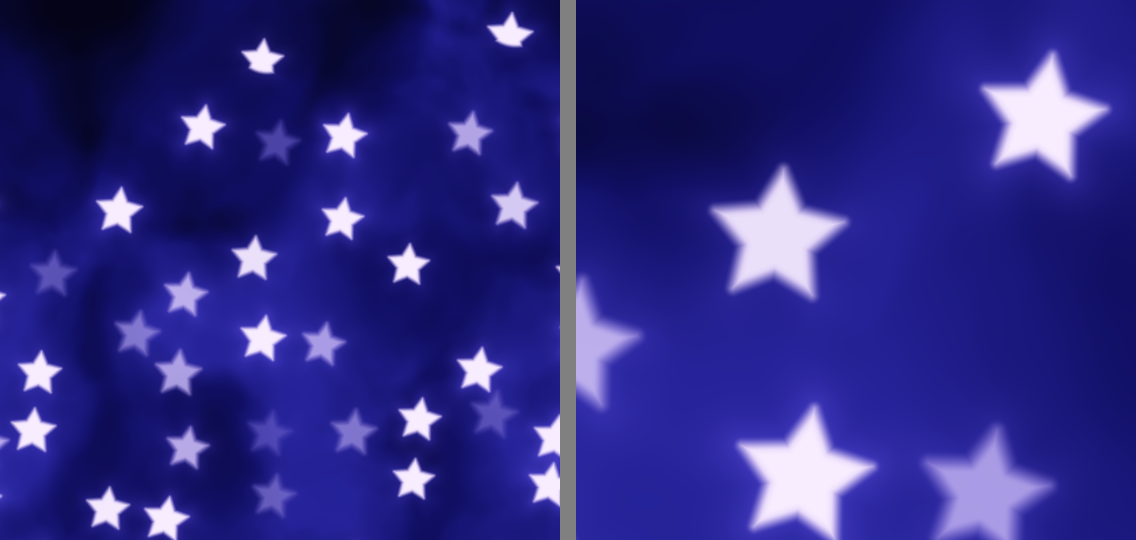
Left: the whole. Right: its middle third, enlarged.
A Shadertoy shader for this background:

```glsl
// Out-of-focus star lights scattered over a smoky, indigo night backdrop.
// The backdrop is warped value noise sent through a colour ramp; the stars are
// plump five-pointed distance fields on a jittered grid, each with a halo.

const float CELL = 0.14;          // grid spacing, in canvas heights
const float STAR_RADIUS = 0.041;
const float INNER_RATIO = 0.52;
const float ROUNDING = 0.0015;
const float TILT = 0.14;          // clockwise lean, radians

// Hash without sine: three values in 0..1 for a 2D point
vec3 hash32(vec2 p) {
    vec3 q = fract(p.xyx * vec3(0.1031, 0.1030, 0.0973));
    q += dot(q, q.yxz + 33.33);
    return fract((q.xxy + q.yzz) * q.zyx);
}

float valueNoise(vec2 p) {
    vec2 i = floor(p), f = fract(p);
    vec2 u = f * f * f * (f * (f * 6.0 - 15.0) + 10.0);
    float low = mix(hash32(i).x, hash32(i + vec2(1, 0)).x, u.x);
    float high = mix(hash32(i + vec2(0, 1)).x, hash32(i + vec2(1, 1)).x, u.x);
    return mix(low, high, u.y);
}

float fbm(vec2 p) {
    float sum = 0.0, amplitude = 0.55;
    for (int i = 0; i < 4; i++) {
        sum += amplitude * valueNoise(p);
        p = mat2(0.8, 0.6, -0.6, 0.8) * p * 2.0 + 7.3;
        amplitude *= 0.42;
    }
    return sum;
}

vec2 rotate(vec2 p, float angle) {
    float c = cos(angle), s = sin(angle);
    return vec2(c * p.x - s * p.y, s * p.x + c * p.y);
}

// Signed distance to a five-pointed star with one tip up
float starDistance(vec2 p, float radius, float innerRatio) {
    const vec2 k1 = vec2(0.80902, -0.58779);
    const vec2 k2 = vec2(-k1.x, k1.y);
    p.x = abs(p.x);
    p -= 2.0 * max(dot(k1, p), 0.0) * k1;
    p -= 2.0 * max(dot(k2, p), 0.0) * k2;
    p = vec2(abs(p.x), p.y - radius);
    vec2 edge = innerRatio * vec2(-k1.y, k1.x) - vec2(0, 1);
    float h = clamp(dot(p, edge) / dot(edge, edge), 0.0, radius);
    return length(p - edge * h) * sign(p.y * edge.x - p.x * edge.y);
}

// Black-blue through navy and indigo to violet haze
vec3 nightRamp(float tone) {
    vec3 c = mix(vec3(0.015, 0.012, 0.09), vec3(0.03, 0.03, 0.21), clamp(tone / 0.25, 0.0, 1.0));
    c = mix(c, vec3(0.06, 0.055, 0.38), clamp((tone - 0.25) / 0.25, 0.0, 1.0));
    c = mix(c, vec3(0.14, 0.13, 0.59), clamp((tone - 0.5) / 0.25, 0.0, 1.0));
    return mix(c, vec3(0.23, 0.20, 0.72), smoothstep(0.72, 1.15, tone));
}

vec3 backdrop(vec2 p) {
    vec2 warp = vec2(fbm(p * 3.0 + 11.0), fbm(p * 3.0 + 29.0)) - 0.45;
    float smoke = fbm(p * 5.0 + warp * 1.2 + 3.0) - 0.45;
    float branch = abs(valueNoise(p * 2.6 + 0.6 * warp + 17.0) - 0.5);
    float tone = 0.71 - 0.30 * p.y * p.y + 0.75 * smoke;
    tone -= 0.10 * (1.0 - smoothstep(0.0, 0.16, branch));          // dim branches
    tone -= 0.18 * smoothstep(0.7, 0.0, length(p - vec2(0, 1)));   // dark corner
    return nightRamp(tone);
}

vec3 starColor(float level) {
    vec3 c = mix(vec3(0.30, 0.27, 0.72), vec3(0.76, 0.70, 0.95), smoothstep(0.0, 0.5, level));
    return mix(c, vec3(0.97, 0.93, 1.0), smoothstep(0.5, 1.0, level));
}

// Blends the star owned by one grid cell over the colour so far
vec3 addStar(vec3 color, vec2 p, vec2 cell, float pixel) {
    vec3 place = hash32(cell + 41.0);
    vec3 look = hash32(cell + 97.0);
    vec2 center = (cell + 0.5 + 0.62 * (place.xy - 0.5)) * CELL;
    if (place.z > mix(0.84, 0.45, clamp(center.y, 0.0, 1.0))) return color;

    float level = smoothstep(-0.06, 0.36, look.x);
    float radius = STAR_RADIUS * mix(0.94, 1.06, look.y);
    vec2 q = rotate(p - center, TILT + 0.12 * (look.z - 0.5));
    float d = starDistance(q, radius, INNER_RATIO) - ROUNDING;

    // High stars lose their lower points to a round lens edge
    float cut = mix(1.25, 0.4, smoothstep(0.74, 0.95, center.y));
    d = max(d, length(q - vec2(0.15, 1.55 - cut) * radius) - 1.55 * radius);

    float halo = exp(-max(d, 0.0) / 0.014) * level * mix(0.35, 0.85, look.z);
    color += vec3(0.18, 0.14, 0.50) * halo * (1.0 - color);

    float blur = max(mix(0.010, 0.0045, level), pixel);
    float cover = smoothstep(blur, -blur, d) * mix(0.6, 1.0, level);
    vec3 body = starColor(level) * mix(vec3(0.90, 0.87, 0.97), vec3(1.0), smoothstep(0.0, -0.008, d));
    return mix(color, body, cover);
}

void mainImage(out vec4 fragColor, in vec2 fragCoord) {
    vec2 p = fragCoord / iResolution.y;
    float pixel = 1.0 / iResolution.y;
    vec3 color = backdrop(p);

    // Visit the neighbouring cells so stars may cross cell borders
    vec2 home = floor(p / CELL);
    for (int y = -1; y <= 1; y++)
        for (int x = -1; x <= 1; x++)
            color = addStar(color, p, home + vec2(x, y), pixel);

    fragColor = vec4(color, 1.0);
}
```
